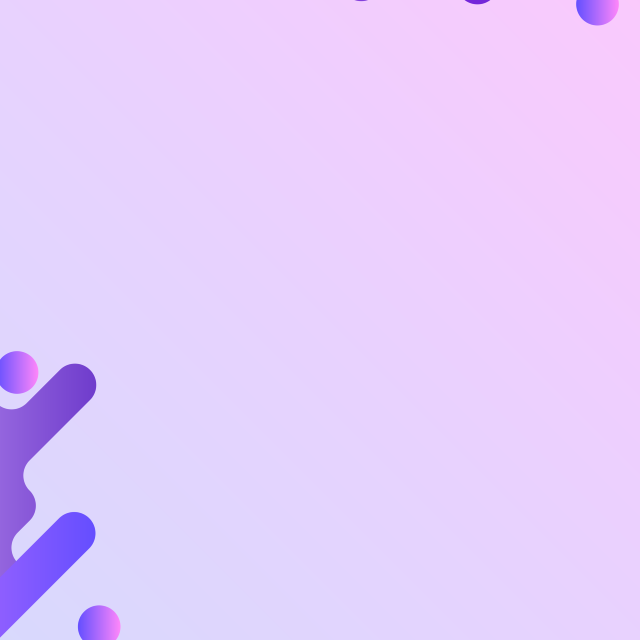
Reproduce this background procedurally as a three.js fragment shader.

```glsl
// Soft lilac-to-pink diagonal gradient with glossy violet drops along two edges.
// A liquid shape at the lower left is built from rounded 45 degree bars, joined
// by concave fillets in a rotated frame; small balls carry a blue-pink gradient.

varying vec2 vUv;

const float RADIUS = 0.0333;      // shared by bars, fillets and balls
const float EDGE = 0.001;         // half width of the smoothed edge
const float TOP_BAR_V = 0.199;    // centre line of the longest liquid bar

const vec3 MIST_BLUE   = vec3(0.848, 0.850, 0.990);
const vec3 LILAC       = vec3(0.910, 0.822, 0.998);
const vec3 BLUSH_PINK  = vec3(0.980, 0.790, 0.990);
const vec3 BALL_BLUE   = vec3(0.390, 0.310, 1.000);
const vec3 BALL_PINK   = vec3(1.000, 0.530, 0.980);
const vec3 SOFT_VIOLET = vec3(0.580, 0.395, 0.870);
const vec3 DEEP_VIOLET = vec3(0.435, 0.235, 0.800);
const vec3 BAR_VIOLET  = vec3(0.555, 0.370, 1.000);
const vec3 BAR_BLUE    = vec3(0.395, 0.305, 1.000);
const vec3 DROP_VIOLET = vec3(0.510, 0.250, 0.860);
const vec3 DROP_INDIGO = vec3(0.450, 0.150, 0.850);

// Rotated frame: x runs along the bars (up right), y across them (up left).
vec2 toBarFrame(vec2 p) {
  return vec2(p.x + p.y, p.y - p.x) * 0.707107;
}

float coverage(float d) {
  return 1.0 - smoothstep(-EDGE, EDGE, d);
}

float circle(vec2 p, vec2 centre, float radius) {
  return length(p - centre) - radius;
}

// Bar reaching endlessly to the lower left, with a round tip around tip.
float roundBar(vec2 q, vec2 tip, float radius) {
  return length(vec2(max(q.x - tip.x, 0.0), q.y - tip.y)) - radius;
}

// Hollow corner between a bar tip and the longer bar on the given side.
float fillet(vec2 q, vec2 tip, float radius, float side) {
  vec2 local = q - tip - vec2(2.0 * radius, 0.0);
  float across = side * local.y;
  float along = abs(local.x + radius) - radius;
  float block = max(along, max(-across, across - 1.2 * radius));
  return max(block, radius - length(local));
}

// Four stacked bars, each joined to its longer neighbour by a fillet.
float liquid(vec2 q) {
  vec4 tips = vec4(0.2245, 0.3646, 0.1645, 0.0716);
  float d = 1.0;
  for (int i = 0; i < 4; i++) {
    vec2 tip = vec2(tips[i], TOP_BAR_V + 2.0 * RADIUS * (1.0 - float(i)));
    d = min(d, roundBar(q, tip, RADIUS));
    if (i != 1) {
      float side = i == 0 ? -1.0 : 1.0;
      d = min(d, fillet(q, tip, RADIUS, side));
    }
  }
  return d;
}

vec3 background(vec2 p) {
  float t = 0.5 * (p.x + p.y);
  vec3 lower = mix(MIST_BLUE, LILAC, clamp(t * 2.0, 0.0, 1.0));
  return mix(lower, BLUSH_PINK, clamp(t * 2.0 - 1.0, 0.0, 1.0));
}

// Ball shaded from blue on its left to pink on its right.
vec3 paintBall(vec3 base, vec2 p, vec2 centre) {
  float t = clamp((p.x - centre.x) / (2.0 * RADIUS) + 0.5, 0.0, 1.0);
  vec3 shade = mix(BALL_BLUE, BALL_PINK, t);
  return mix(base, shade, coverage(circle(p, centre, RADIUS)));
}

void main() {
  vec2 p = vUv;
  vec2 q = toBarFrame(p);
  float sweep = clamp(p.x / 0.15, 0.0, 1.0);
  vec3 color = background(p);

  // Liquid shape, then the blue bar lying over its lower end
  vec3 liquidShade = mix(SOFT_VIOLET, DEEP_VIOLET, sweep);
  color = mix(color, liquidShade, coverage(liquid(q)));
  vec3 barShade = mix(BAR_VIOLET, BAR_BLUE, sweep);
  vec2 barTip = toBarFrame(vec2(0.1159, 0.1667));
  color = mix(color, barShade, coverage(roundBar(q, barTip, RADIUS)));

  // Drops peeking in from the top edge
  float leftDrop = circle(p, vec2(0.5645, 1.0315), RADIUS);
  float rightDrop = circle(p, vec2(0.746, 1.0265), RADIUS);
  color = mix(color, DROP_VIOLET, coverage(leftDrop));
  color = mix(color, DROP_INDIGO, coverage(rightDrop));

  // Loose balls
  color = paintBall(color, p, vec2(0.0267, 0.418));
  color = paintBall(color, p, vec2(0.155, 0.0208));
  color = paintBall(color, p, vec2(0.9336, 0.9935));

  gl_FragColor = vec4(color, 1.0);
}
```
